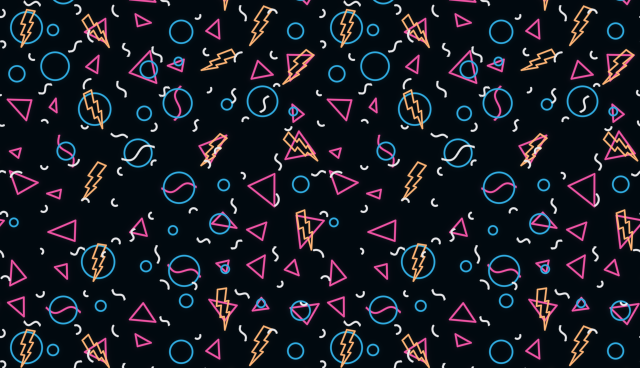
Write a Shadertoy shader that draws this pattern.

```glsl
// Seamless neon pattern: outlined triangles, rings, lightning bolts and squiggles on near-black.

const float TILE = 8.0; // cells per repeat; the canvas is two repeats wide

vec4 hash4(vec2 id, float seed) {
    float n = dot(id, vec2(127.1, 311.7)) + seed * 74.7;
    return fract(sin(n + vec4(0.0, 17.3, 41.9, 68.2)) * 43758.547);
}

vec2 rotate(vec2 p, float a) {
    float c = cos(a), s = sin(a);
    return vec2(c * p.x + s * p.y, c * p.y - s * p.x);
}

float segment(vec2 p, vec2 a, vec2 b) {
    vec2 ab = b - a;
    return length(p - a - ab * clamp(dot(p - a, ab) / dot(ab, ab), 0.0, 1.0));
}

float ring(vec2 p, float r) {
    return abs(length(p) - r);
}

// Irregular triangle outline; h varies its corners and squash
float triangle(vec2 p, float size, vec4 h) {
    p = rotate(p, h.w * 6.283);
    vec2 v[3];
    for (int i = 0; i < 3; i++) {
        float a = float(i) * 2.094 + (h[i] - 0.5) * 0.7;
        v[i] = size * (0.85 + 0.4 * h[i]) * vec2(cos(a), sin(a) * mix(0.6, 0.95, h.y));
    }
    return min(segment(p, v[0], v[1]), min(segment(p, v[1], v[2]), segment(p, v[2], v[0])));
}

// Three-step lightning bolt outline, tip pointing down
float bolt(vec2 p) {
    vec2 v[11] = vec2[11](
        vec2(-0.08, 0.5), vec2(0.15, 0.5), vec2(0.06, 0.17), vec2(0.16, 0.17),
        vec2(0.06, -0.12), vec2(0.14, -0.12), vec2(-0.05, -0.56), vec2(-0.02, -0.22),
        vec2(-0.12, -0.22), vec2(-0.05, 0.08), vec2(-0.17, 0.08));
    float d = 9.0;
    for (int i = 0; i < 11; i++) d = min(d, segment(p, v[i], v[(i + 1) % 11]));
    return d;
}

// One sine period with round ends
float wave(vec2 p, float halfLen, float amp) {
    float k = 3.1416 / halfLen;
    float x = clamp(p.x, -halfLen, halfLen);
    float slope = amp * k * cos(k * x);
    return length(vec2(p.x - x, (p.y - amp * sin(k * x)) / sqrt(1.0 + slope * slope)));
}

// Circular arc centred on +y
float arc(vec2 p, float r, float halfAngle) {
    p.x = abs(p.x);
    vec2 end = r * vec2(sin(halfAngle), cos(halfAngle));
    return atan(p.x, p.y) < halfAngle ? ring(p, r) : length(p - end);
}

float squiggle(vec2 p, vec4 h) {
    p = rotate(p, h.x * 6.283);
    if (h.y < 0.5) return arc(p, 0.07 + 0.04 * h.z, 1.0 + 0.6 * h.w);
    if (h.y < 0.63) return arc(p + vec2(0.0, 0.15), 0.18, 0.9);
    return wave(p, 0.14 + 0.08 * h.z, 0.035 + 0.025 * h.w);
}

// Distances to the pink, blue, orange and white lines of one cell
vec4 cellLines(vec2 p, vec2 id) {
    vec4 d = vec4(9.0), h = hash4(id, 1.0), g = hash4(id, 2.0), t = hash4(id, 3.0);
    vec2 q = p - 0.5 - (h.yz - 0.5) * 0.36;

    if (mod(id.x + id.y, 2.0) < 0.5) { // large motifs on alternate cells
        float kind = fract(dot(id, vec2(0.365, 0.055)) + 0.4 * h.x);
        if (kind < 0.31) {
            float lean = (0.15 + 0.95 * g.y) * (g.z < 0.5 ? -1.0 : 1.0);
            d.z = bolt(rotate(q, lean) / (0.85 + 0.15 * g.w)) * (0.85 + 0.15 * g.w);
            if (g.x < 0.3) d.y = ring(q, 0.34 + 0.08 * t.x);
            else if (g.x < 0.7) d.x = triangle(q, 0.43, t);
        } else if (kind < 0.67) {
            d.x = triangle(q, 0.3 + 0.13 * g.y, t);
            if (g.x < 0.4) d.y = ring(q - (g.zw - 0.5) * 0.3, 0.13 + 0.12 * h.w);
        } else {
            d.y = ring(q, 0.21 + 0.19 * g.y);
            float w = wave(rotate(q, g.z * 6.283), 0.42, 0.1);
            if (g.x < 0.45) d.x = w;
            else if (g.x < 0.6) d.w = w;
        }
        if (t.w < 0.25) d.w = min(d.w, squiggle(q - (t.xy - 0.5) * 0.5, g.wzyx));
    } else if (h.x < 0.46) {
        d.x = triangle(q, 0.18 + 0.1 * g.y, t);
        if (g.x < 0.2) d.y = ring(q - (g.zw - 0.5) * 0.2, 0.1);
    } else if (h.x < 0.9) {
        d.y = ring(q, 0.085 + 0.12 * g.y);
    }

    // small squiggle near the cell corner
    vec4 s = hash4(id, 4.0);
    d.w = min(d.w, squiggle(p - 1.0 - (s.xy - 0.5) * 0.4, hash4(id, 5.0)));
    return d;
}

void mainImage(out vec4 fragColor, in vec2 fragCoord) {
    float px = 2.0 * TILE / iResolution.x;
    vec2 p = fragCoord * px, base = floor(p);

    vec4 d = vec4(9.0);
    for (int y = -1; y <= 1; y++)
        for (int x = -1; x <= 1; x++) {
            vec2 id = base + vec2(x, y);
            d = min(d, cellLines(p - id, mod(id, TILE)));
        }

    vec3 ink[4] = vec3[4](vec3(0.95, 0.33, 0.65), vec3(0.19, 0.68, 0.89),
                          vec3(1.0, 0.71, 0.46), vec3(0.91, 0.91, 0.92));
    vec4 halfWidth = vec4(0.024, 0.022, 0.022, 0.026);
    vec4 cover = 1.0 - smoothstep(halfWidth - 0.75 * px, halfWidth + 0.75 * px, d);
    vec4 glow = vec4(0.16, 0.1, 0.08, 0.02) * exp(-d * 25.0);

    vec3 col = vec3(0.005, 0.035, 0.058);
    for (int i = 0; i < 4; i++) col = mix(col + ink[i] * glow[i], ink[i], cover[i]);
    fragColor = vec4(col, 1.0);
}
```
